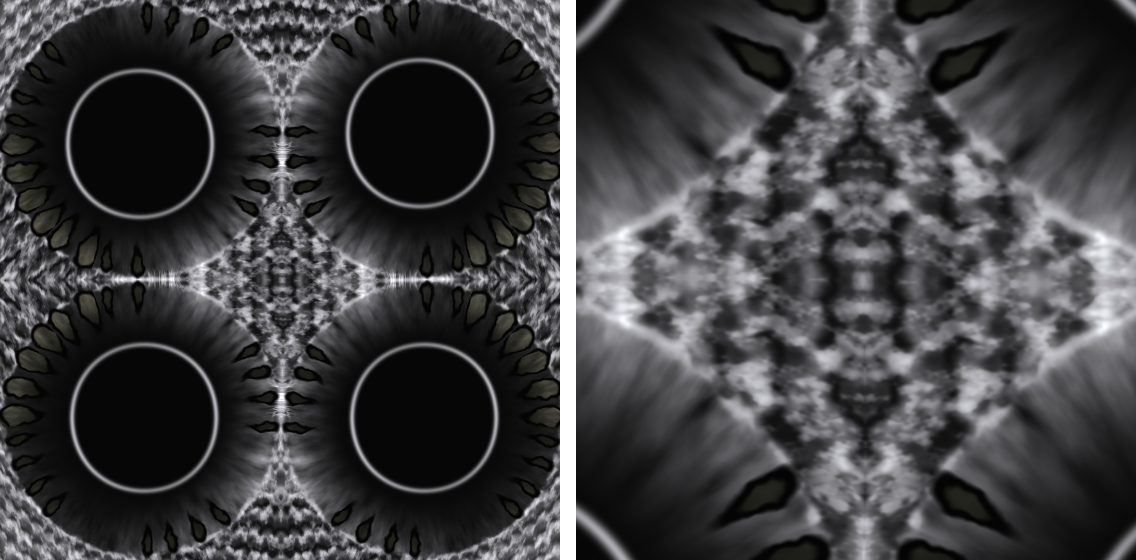
Left, the full canvas; right, a detail of the centre.
This pattern is drawn by a WebGL 1 fragment shader. Its source:

```glsl
precision highp float;
// Four ringed black discs in a mirrored, rippled silver texture with dark teeth.
uniform vec2 u_resolution;

float hash(vec2 p) {
  p = fract(p * vec2(0.1031, 0.1137));
  p += dot(p, p.yx + 33.33);
  return fract((p.x + p.y) * p.x * 17.0);
}

float noise(vec2 p) {
  vec2 i = floor(p), f = fract(p);
  f = f * f * (3.0 - 2.0 * f);
  return mix(mix(hash(i), hash(i + vec2(1.0, 0.0)), f.x),
             mix(hash(i + vec2(0.0, 1.0)), hash(i + 1.0), f.x), f.y);
}

float fbm(vec2 p) {
  float sum = 0.0, weight = 0.57;
  for (int i = 0; i < 3; i++) {
    sum += weight * noise(p);
    p = mat2(1.6, 1.2, -1.2, 1.6) * p + 17.0;
    weight *= 0.5;
  }
  return sum;
}

float bump(float x, float width) {
  return exp(-x * x / (width * width));
}

// Scalloped wavy bands that fill the gaps between the cells.
float ripples(vec2 q) {
  float outer = smoothstep(0.17, 0.25, max(q.x, q.y));
  float across = mix(q.x + 1.2 * q.y * q.y, q.y + 0.9 * q.x * q.x, outer);
  float along = mix(q.y, q.x, outer);
  float warp = fbm(q * 32.0 + 5.0);
  float scallop = abs(sin(along * 130.0 + 3.0 * warp));
  float phase = across * 161.0 + 1.3 * scallop + 5.0 * (warp - 0.5);
  float band = 0.5 + 0.5 * cos(phase);
  float fine = 0.5 + 0.5 * cos(2.0 * phase + 1.0);
  float grain = fbm(vec2(across * 75.0, along * 110.0) + 40.0);
  float value = 0.02 + (0.36 * band + 0.16 * fine) * (0.35 + 1.1 * grain);
  value += 0.3 * smoothstep(0.4, 0.8, grain);
  return value + 0.14 * smoothstep(0.5, 0.66, length(q));
}

// Bright seams and bars where neighbouring cells touch.
float seams(vec2 q) {
  float level = 0.65 * bump(q.y, 0.0045) * smoothstep(0.15, 0.2, q.x) * smoothstep(0.34, 0.29, q.x);
  level += 0.75 * bump(q.x, 0.008) * bump(q.y - 0.21, 0.04);
  level += 0.3 * bump(q.x, 0.004) * bump(q.y - 0.28, 0.05);
  float sideBars = bump(q.x - 0.1, 0.009) + bump(q.x - 0.146, 0.017);
  level += 0.38 * sideBars * bump(q.y, 0.042);
  float arc = q.y + 2.5 * q.x * q.x;
  level += 0.38 * (bump(arc - 0.325, 0.01) + bump(arc - 0.372, 0.012)) * bump(q.x, 0.045);
  return level * (0.5 + fbm(q * 80.0));
}

// Teeth around a cell: x is the signed distance, y is 1 for the large ones.
vec2 teeth(vec2 v, float r, float warp) {
  float turn = mod(degrees(atan(v.y, v.x)) - 3.0, 360.0) / 12.0;
  float id = floor(turn);
  float present = id > 21.5 ? 1.0 : step(mod(id, 7.0), 3.5) * step(id, 20.5);
  float large = step(23.5, id);
  float across = (fract(turn) - 0.5 + 0.25 * (hash(vec2(id, 3.0)) - 0.5)) * 0.209 * r;
  across += 0.014 * (warp - 0.5);
  float along = r - mix(0.221, 0.217, large);
  float reach = mix(0.023, 0.036, large);
  float taper = clamp(0.8 + 0.35 * along / reach, 0.45, 1.15);
  float width = mix(0.0105, 0.021, large) * taper;
  float d = (length(vec2(across / width, along / reach)) - 1.0) * width;
  return vec2(mix(1.0, d, present), large);
}

void main() {
  vec2 p = gl_FragCoord.xy / u_resolution;
  float pixel = 1.0 / min(u_resolution.x, u_resolution.y);

  // Slight drift keeps the mirrored quarters from being identical.
  vec2 drift = vec2(noise(p * 5.0), noise(p * 5.0 + 31.0)) - 0.5;
  vec2 q = abs(p - vec2(0.504, 0.501) + 0.008 * drift);
  vec2 v = q - 0.25;
  float r = length(v);
  vec2 dir = v / max(r, 0.001);
  float warp = fbm(q * 50.0);

  // Shaded collar with feathered radial streaks, palest towards the middle.
  float streak = fbm(dir * 7.0 + v * 22.0 + 20.0);
  float feather = fbm(dir * 15.0 + v * 45.0);
  float rise = clamp((r - 0.14) / 0.107, 0.0, 1.0);
  float inward = smoothstep(0.5, -0.8, dir.x);
  float collar = 0.035 + pow(rise, 1.35) * (0.1 + 0.24 * inward) * (0.25 + 1.5 * streak);
  collar += rise * rise * (0.15 + 0.25 * inward) * (feather - 0.45);

  // Gap texture, cell border and seams.
  float edge = r - 0.247 + 0.012 * (warp - 0.5);
  float soft = mix(0.006, 0.03, smoothstep(0.9, 1.0, max(abs(dir.x), abs(dir.y))) * inward);
  float grey = mix(collar, ripples(q), smoothstep(-soft, 0.006, edge));
  float diagonal = smoothstep(0.2, 0.85, 2.0 * abs(dir.x * dir.y));
  grey += (0.15 + 0.32 * diagonal) * bump(edge, 0.0042) * smoothstep(0.25, 0.65, fbm(q * 60.0 + 8.0));
  grey += seams(q);
  grey = grey < 0.6 ? grey : 0.6 + 0.6 * (grey - 0.6);
  vec3 color = max(grey, 0.02) * vec3(0.985, 0.985, 1.02);

  // Olive teeth with black outlines.
  vec2 tooth = teeth(v, r, warp);
  float glow = smoothstep(0.18, 0.25, r) * (0.2 + 1.4 * feather);
  vec3 olive = vec3(0.97, 0.97, 0.82) * (0.08 + mix(0.08, 0.24, tooth.y) * glow);
  color = mix(color, vec3(0.015), smoothstep(0.004, 0.0, tooth.x));
  color = mix(color, olive, smoothstep(-0.001, -0.0045, tooth.x));

  // Black discs and soft silver rings, each a little off its cell centre.
  vec2 cell = step(0.5, p);
  vec2 offset = vec2(0.0075 * (1.0 - cell.y), mix(0.004, mix(-0.007, 0.012, cell.x), cell.y));
  vec2 c = p - (0.25 + 0.5 * cell + offset);
  float ringAngle = atan(c.y, c.x);
  float ring = length(c * vec2(1.0, 0.985)) - 0.1295 - 0.0008 * cos(4.0 * ringAngle + 3.14);
  color = mix(color, vec3(0.022), smoothstep(0.011 + pixel, 0.003, ring));
  color += vec3(0.66, 0.66, 0.68) * bump(ring, 0.004 + 0.3 * pixel)
         * (0.88 + 0.16 * sin(ringAngle * 2.0 + 1.0));

  gl_FragColor = vec4(clamp(color, 0.0, 1.0), 1.0);
}
```
